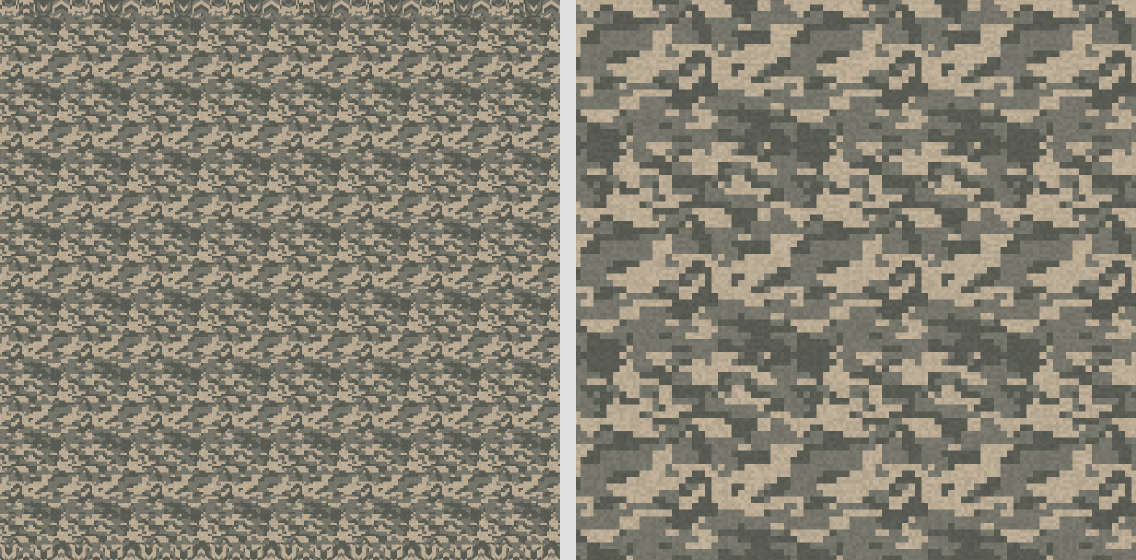
Left: the whole. Right: its middle third, enlarged.
Write a WebGL 2 fragment shader that draws this pattern.

```glsl
#version 300 es
precision highp float;
// Pixelated woven camouflage in an 8 by 8 repeat, with faceted strips along the top and bottom.

#define REPEATS 8.0        // tiles across and down
#define CELLS 32.0         // square cells along one tile
#define TAN_LEVEL 0.59     // higher gives less tan
#define DARK_LEVEL 0.507   // higher gives less dark
#define BLOB_GAIN 0.13     // strength of the placed patches
#define STRIP_DEPTH 0.022  // mean height of the faceted strips
#define FACETS 32.0        // facets across the canvas
#define WEAVE 0.13         // contrast of the cloth grain
#define THREADS 512.0      // grain cells across the canvas

uniform vec2 u_resolution;
out vec4 fragColor;

const vec3 SAGE = vec3(0.46, 0.46, 0.42);
const vec3 DARK = vec3(0.35, 0.36, 0.325);
const vec3 TAN = vec3(0.73, 0.67, 0.58);

float hash(vec2 p) {
    return fract(sin(dot(p, vec2(127.1, 311.7))) * 43758.5453);
}

// Value noise over the cells of one tile; it wraps at the tile edges.
float tileNoise(vec2 cell, vec2 nodes, float seed) {
    vec2 p = (cell + 0.5) * nodes / CELLS;
    vec2 i = floor(p), f = fract(p);
    f = f * f * (3.0 - 2.0 * f);
    vec2 a = mod(i, nodes) + seed, b = mod(i + 1.0, nodes) + seed;
    return mix(mix(hash(a), hash(vec2(b.x, a.y)), f.x),
               mix(hash(vec2(a.x, b.y)), hash(b), f.x), f.y);
}

// Small clumps, steps along their borders and single stray cells.
float clumps(vec2 cell, float seed) {
    return 0.52 * tileNoise(cell, vec2(11.0, 19.0), seed)
         + 0.36 * tileNoise(cell, vec2(16.0, 25.0), seed + 41.0)
         + 0.12 * hash(cell + seed + 83.0);
}

// Soft elliptical patch that wraps round the tile.
float blob(vec2 t, vec2 center, vec2 radius) {
    vec2 d = (fract(t - center + 0.5) - 0.5) / radius;
    return exp(-dot(d, d));
}

vec3 camouflage(vec2 uv) {
    vec2 cell = floor(fract(uv * REPEATS) * CELLS);
    vec2 t = (cell + 0.5) / CELLS;

    float tanPatches = blob(t, vec2(0.33, 0.53), vec2(0.07, 0.13))
                     + blob(t, vec2(0.81, 0.31), vec2(0.12, 0.07))
                     + blob(t, vec2(0.15, 0.01), vec2(0.07, 0.05));
    float darkPatches = blob(t, vec2(0.78, 0.63), vec2(0.09, 0.09))
                      + blob(t, vec2(0.36, 0.33), vec2(0.14, 0.06));

    // Thin horizontal bars low in each tile.
    float bars = blob(t, vec2(0.5, 0.17), vec2(0.45, 0.04));
    float barTone = step(0.5, fract(cell.y * 0.5)) - 0.5;

    float tanField = clumps(cell, 5.0)
                   + BLOB_GAIN * (tanPatches - darkPatches - 0.5 * bars);
    float darkField = clumps(cell, 23.0)
                    + BLOB_GAIN * (darkPatches + bars * barTone);

    vec3 color = mix(SAGE, DARK, step(DARK_LEVEL, darkField));
    return mix(color, TAN, step(TAN_LEVEL, tanField));
}

// Slanted slivers inside mirrored wedges; height is measured from the edge.
vec3 facets(float x, float height, float side) {
    float wedge = floor(x * FACETS);
    float across = abs(fract(x * FACETS) - 0.5);
    float id = mod(wedge, FACETS / REPEATS) + side * 19.0;
    float slope = mix(0.4, 1.2, hash(vec2(id, 5.0)));
    slope *= mod(id, 2.0) * 2.0 - 1.0;
    vec2 p = vec2(across * 5.0, (height + slope * across / FACETS) * 140.0);
    float tone = hash(floor(p) + vec2(id * 7.3, id * 3.1 + 29.0));
    return mix(mix(DARK, SAGE, step(0.34, tone)), TAN, step(0.70, tone));
}

vec3 cloth(vec2 uv) {
    vec3 color = camouflage(uv);
    float side = step(0.5, uv.y);
    float height = min(uv.y, 1.0 - uv.y);

    // The inner border of each strip is a ragged row of teeth.
    float tooth = abs(fract(uv.x * FACETS) - 0.5);
    float jitter = hash(vec2(mod(floor(uv.x * FACETS), 4.0), side + 61.0));
    float depth = STRIP_DEPTH * (0.55 + 0.5 * jitter + 0.8 * tooth);
    if (height < depth) color = facets(uv.x, height, side);

    // Fine uneven threads.
    float grain = hash(floor(uv * THREADS) + 7.0) - 0.5;
    return color * (1.0 + WEAVE * grain);
}

void main() {
    // Four samples per pixel smooth the edges at any size.
    vec3 color = vec3(0.0);
    for (int i = 0; i < 4; i++) {
        vec2 offset = vec2(float(i % 2), float(i / 2)) * 0.5 - 0.25;
        color += cloth((gl_FragCoord.xy + offset) / u_resolution);
    }
    fragColor = vec4(color * 0.25, 1.0);
}
```
